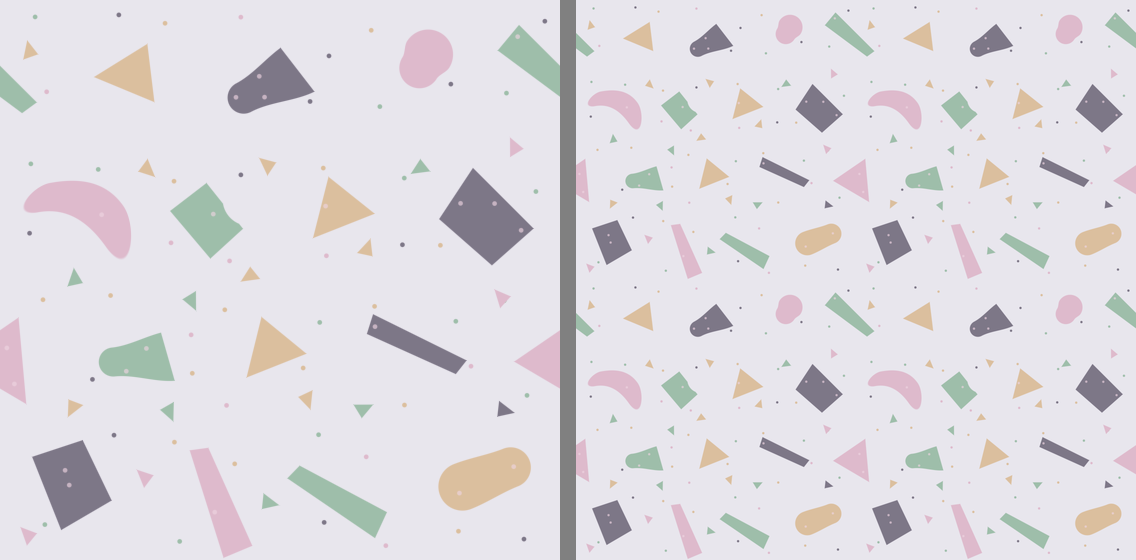
Left, the tile; right, the same tile 2 across and 2 down.
Write a Shadertoy shader that draws this pattern.

```glsl
// Terrazzo in muted pastels: large cut-paper chips, small triangles and fine dots.
// Chips sit on a staggered, jittered 4 x 4 grid; small pieces are kept clear of them
// by testing the chip distance at their centres. All cell ids wrap, so it tiles.

const float CELLS = 4.0;   // chip cells per side; lengths below are in cells
const float TAU = 6.2831853;

const vec3 GROUND = vec3(0.91, 0.90, 0.93);
const vec3 PALE = vec3(0.93, 0.83, 0.88);
const vec3 TONES[4] = vec3[4](
    vec3(0.49, 0.465, 0.53),   // slate
    vec3(0.87, 0.73, 0.80),    // pink
    vec3(0.62, 0.745, 0.665),  // green
    vec3(0.86, 0.75, 0.62));   // sand

// Chip kinds, four for each tone
const float QUAD = 0.0, BAR = 1.0, TRIANGLE = 2.0, BULLET = 3.0;
const float EGG = 4.0, BEAN = 5.0, NOTCHED = 6.0, OVAL = 7.0;
const mat4 KINDS = mat4(
    QUAD, BAR, QUAD, BULLET,
    EGG, BAR, TRIANGLE, BEAN,
    NOTCHED, BAR, BAR, BULLET,
    TRIANGLE, TRIANGLE, TRIANGLE, OVAL);
const vec4 TONE_SCALE = vec4(1.0, 1.0, 0.95, 0.75);

vec3 random(vec2 id, float seed) {
    vec3 q = fract(vec3(id.xyx + seed * 7.31) * vec3(0.1031, 0.1030, 0.0973));
    q += dot(q, q.yxz + 33.33);
    return fract((q.xxy + q.yzz) * q.zyx);
}

vec2 rotate(vec2 p, float angle) {
    float c = cos(angle), s = sin(angle);
    return vec2(c * p.x + s * p.y, c * p.y - s * p.x);
}

// Signed distance to the line a-b, negative on its left
float edge(vec2 p, vec2 a, vec2 b) {
    return dot(p - a, normalize(vec2(b.y - a.y, a.x - b.x)));
}

float triangle(vec2 p, vec2 a, vec2 b, vec2 c) {
    return max(max(edge(p, a, b), edge(p, b, c)), edge(p, c, a));
}

float quad(vec2 p, vec2 a, vec2 b, vec2 c, vec2 d) {
    return max(max(edge(p, a, b), edge(p, b, c)), max(edge(p, c, d), edge(p, d, a)));
}

// Capsule along x whose radius eases from r0 to r1
float capsule(vec2 p, float halfLength, float r0, float r1) {
    float t = clamp(0.5 + 0.5 * p.x / halfLength, 0.0, 1.0);
    float axis = mix(-halfLength, halfLength, t);
    return length(p - vec2(axis, 0.0)) - mix(r0, r1, smoothstep(0.0, 1.0, t));
}

float chipShape(vec2 p, float kind, vec3 r) {
    if (kind == BAR) {
        float flare = 0.065 + 0.07 * r.x;
        return quad(p, vec2(-0.40, -0.065), vec2(0.40, -flare),
                    vec2(0.34 + 0.06 * r.y, flare), vec2(-0.37, 0.065));
    }
    if (kind == TRIANGLE)
        return triangle(p, vec2(-0.28, -0.16), vec2(0.26, -0.26), vec2(0.04 + 0.1 * r.x, 0.31));
    if (kind == BULLET)
        return max(capsule(p, 0.23, 0.11, 0.19), edge(p, vec2(0.22, -0.2), vec2(0.15, 0.2)));
    if (kind == EGG) return capsule(p, 0.06, 0.15, 0.185);
    if (kind == OVAL) return capsule(p, 0.27, 0.25, 0.21);
    if (kind == BEAN) {
        vec2 bent = p - vec2(0.0, 1.1 * p.x * p.x - 0.06);
        return capsule(bent, 0.29, 0.17, 0.12) / sqrt(1.0 + 4.84 * p.x * p.x);
    }
    float d = quad(p, vec2(-0.30, -0.16), vec2(0.20 + 0.08 * r.x, -0.24),
                   vec2(0.25, 0.10 + 0.10 * r.y), vec2(-0.15 - 0.09 * r.z, 0.21));
    return kind == NOTCHED ? max(d, 0.22 - length(p - vec2(0.13, 0.34))) : d;
}

// Distance to the nearest chip, and its tone
vec2 nearestChip(vec2 p) {
    vec2 best = vec2(9.0, 0.0);
    for (int k = 0; k < 9; k++) {
        float row = floor(p.y) + float(k / 3 - 1);
        float stagger = 0.5 * mod(row, 2.0);
        float col = floor(p.x - stagger) + float(k % 3 - 1);
        vec2 id = mod(vec2(col, row), CELLS);
        vec3 r = random(id, 1.0), s = random(id, 2.0);
        // Row shifts spread every tone and kind evenly
        float tone = mod(id.x + 2.0 * id.y + floor(0.5 * id.y), 4.0);
        float kind = KINDS[int(tone)][int(mod(tone + id.y, 4.0))];
        vec2 centre = vec2(col + stagger, row) + 0.5 + 0.2 * (r.xy - 0.5);
        float size = TONE_SCALE[int(tone)] * mix(0.9, 1.06, s.x);
        float d = size * chipShape(rotate(p - centre, TAU * r.z) / size, kind, s);
        if (d < best.x) best = vec2(d, tone);
    }
    return best;
}

// Centre of the jittered point in this cell of an n x n grid, with its random values
vec2 scatter(vec2 p, float n, float seed, out vec3 r) {
    vec2 cell = floor(p * n / CELLS);
    r = random(mod(cell, n), seed);
    return (cell + 0.5 + 0.6 * (r.xy - 0.5)) * CELLS / n;
}

void mainImage(out vec4 fragColor, in vec2 fragCoord) {
    vec2 p = fragCoord / iResolution.y * CELLS;
    float soft = 0.8 * CELLS / iResolution.y;
    vec3 r;

    // Dots on the open ground
    vec3 color = GROUND;
    vec2 centre = scatter(p, 8.0, 3.0, r);
    float d = length(p - centre) - 0.0165;
    if (d < soft && nearestChip(centre).x > 0.05)
        color = mix(TONES[int(4.0 * r.z)], color, smoothstep(-soft, soft, d));

    // Small triangles, clear of the chips
    centre = scatter(p, 5.0, 5.0, r);
    vec2 q = rotate(p - centre, TAU * fract(7.0 * r.z)) / 0.068;
    d = 0.068 * triangle(q, vec2(-0.8, -0.8), vec2(0.85, -0.65), vec2(0.1, 1.05));
    if (d < soft && nearestChip(centre).x > 0.11)
        color = mix(TONES[int(4.0 * r.z)], color, smoothstep(-soft, soft, d));

    // Chips with pale specks
    vec2 chip = nearestChip(p);
    vec3 paint = TONES[int(chip.y)];
    centre = scatter(p, 20.0, 9.0, r);
    d = length(p - centre) - 0.0165;
    if (d < soft && r.z < 0.65 && nearestChip(centre).x < -0.03)
        paint = mix(mix(paint, PALE, 0.65), paint, smoothstep(-soft, soft, d));
    color = mix(paint, color, smoothstep(-soft, soft, chip.x));

    fragColor = vec4(color, 1.0);
}
```
